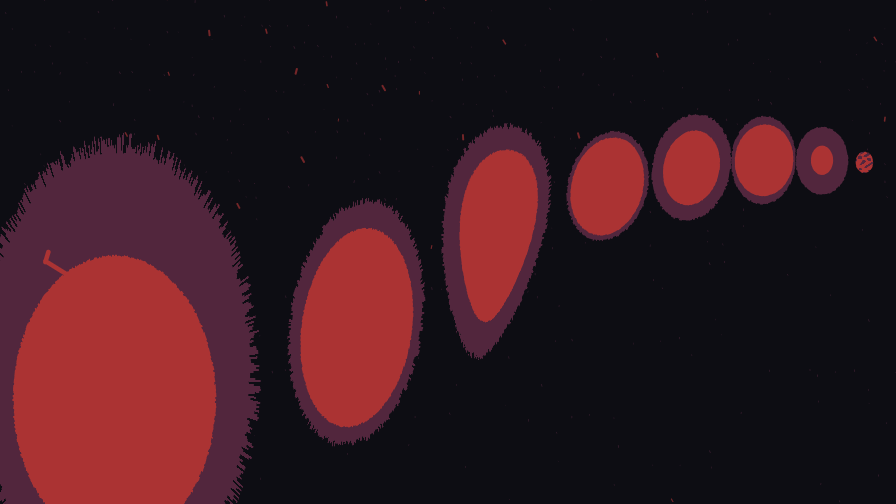
A WebGL 2 fragment shader for this background:

```glsl
#version 300 es
precision highp float;
// A row of glowing ovals shrinking towards the right over a dark, dusty sky.
// Each oval is a leaning, tapering ellipse: a frayed plum halo under a red core.
// Dust is scattered by jittered grid cells. Lengths are in canvas heights.
uniform vec2 u_resolution;
out vec4 outColor;

const vec3 NIGHT = vec3(0.05, 0.05, 0.075);
const vec3 PLUM = vec3(0.32, 0.15, 0.24);
const vec3 RED = vec3(0.67, 0.20, 0.20);
const int COUNT = 7;

// Centre and radii of every halo and core
const vec4 HALO[COUNT] = vec4[COUNT](
  vec4(0.231, 0.259, 0.275, 0.458), vec4(0.707, 0.360, 0.131, 0.242),
  vec4(0.977, 0.521, 0.099, 0.229), vec4(1.206, 0.631, 0.080, 0.108),
  vec4(1.372, 0.668, 0.078, 0.105), vec4(1.515, 0.682, 0.064, 0.087),
  vec4(1.631, 0.681, 0.052, 0.067));
const vec4 CORE[COUNT] = vec4[COUNT](
  vec4(0.227, 0.208, 0.201, 0.285), vec4(0.708, 0.350, 0.110, 0.197),
  vec4(0.984, 0.532, 0.072, 0.171), vec4(1.205, 0.630, 0.072, 0.097),
  vec4(1.372, 0.667, 0.056, 0.074), vec4(1.516, 0.682, 0.058, 0.071),
  vec4(1.631, 0.682, 0.022, 0.029));
// Sideways shear and upward widening of each pair
const vec2 LEAN[COUNT] = vec2[COUNT](
  vec2(0.0), vec2(0.1, 0.0), vec2(0.125, 0.32), vec2(0.13, 0.0),
  vec2(0.1, 0.0), vec2(0.03, 0.0), vec2(0.0));

float hash(vec2 p) {
  return fract(sin(dot(p, vec2(127.1, 311.7))) * 43758.5);
}

// Coverage of a shape, one pixel soft at its edge
float cover(float dist) {
  return clamp(0.5 - dist * u_resolution.y, 0.0, 1.0);
}

// Approximate distance to an oval whose rim is frayed into radial streaks
float ovalDistance(vec2 p, vec4 oval, vec2 lean, float fray) {
  vec2 q = p - oval.xy + 0.00001;
  q.x -= lean.x * q.y;
  q /= oval.zw;
  q.x /= 1.0 + lean.y * clamp(q.y, -1.5, 1.5);
  float streak = hash(vec2(floor(atan(q.y, q.x) * 240.0 * oval.w), oval.x)) - 0.5;
  float radius = length(q);
  return (radius - 1.0 - fray * streak) * radius / length(q / oval.zw);
}

float segmentDistance(vec2 p, vec2 a, vec2 b) {
  vec2 ab = b - a;
  return length(p - a - ab * clamp(dot(p - a, ab) / dot(ab, ab), 0.0, 1.0));
}

// One slanted fleck in some of the grid cells
float dust(vec2 p, float cell, float size, float density) {
  vec2 id = floor(p / cell);
  vec2 jitter = vec2(hash(id + 3.1), hash(id + 7.7)) * 0.7 + 0.15;
  vec2 q = p - (id + jitter) * cell;
  float grow = 0.5 + hash(id + 5.3);
  vec2 along = vec2(hash(id + 9.2) - 0.7, 1.0) * size * grow;
  float d = segmentDistance(q, -along, along) - size * 0.45 * grow;
  return cover(d) * step(hash(id), density);
}

void main() {
  vec2 p = gl_FragCoord.xy / u_resolution.y;

  // Dust, thickest in the upper left
  float crowd = smoothstep(0.35, 0.8, p.y) * (1.0 - 0.6 * smoothstep(0.7, 1.4, p.x));
  vec3 color = mix(NIGHT, PLUM, 0.6 * dust(p, 0.031, 0.0011, 0.15 + 0.25 * crowd));
  color = mix(color, RED, 0.65 * dust(p + 0.37, 0.083, 0.0034, 0.03 + 0.3 * crowd));

  // Halos first, so that no halo hides a neighbouring core
  for (int i = 0; i < COUNT; i++) {
    float fray = 0.02 + 0.16 * HALO[i].w;
    color = mix(color, PLUM, cover(ovalDistance(p, HALO[i], LEAN[i], fray)));
  }
  for (int i = 0; i < COUNT; i++)
    color = mix(color, RED, cover(ovalDistance(p, CORE[i], LEAN[i], 0.015)));

  // Hooked tendril rising from the largest core
  float tendril = min(segmentDistance(p, vec2(0.096, 0.500), vec2(0.090, 0.480)),
                      segmentDistance(p, vec2(0.090, 0.482), vec2(0.132, 0.456)));
  color = mix(color, RED, cover(tendril - 0.0045));

  // Small mottled disc closing the row
  vec2 m = p * 420.0;
  float mottle = sin(m.x + 2.0 * sin(m.y * 0.7)) + sin(m.y * 1.3 - m.x * 0.6);
  vec3 disc = mix(RED, PLUM, smoothstep(0.2, 0.8, mottle + (p.y - 0.678) * 30.0));
  float discDistance = ovalDistance(p, vec4(1.715, 0.678, 0.0174, 0.021), vec2(0.0), 0.05);
  color = mix(color, disc, cover(discDistance));

  outColor = vec4(color, 1.0);
}
```
